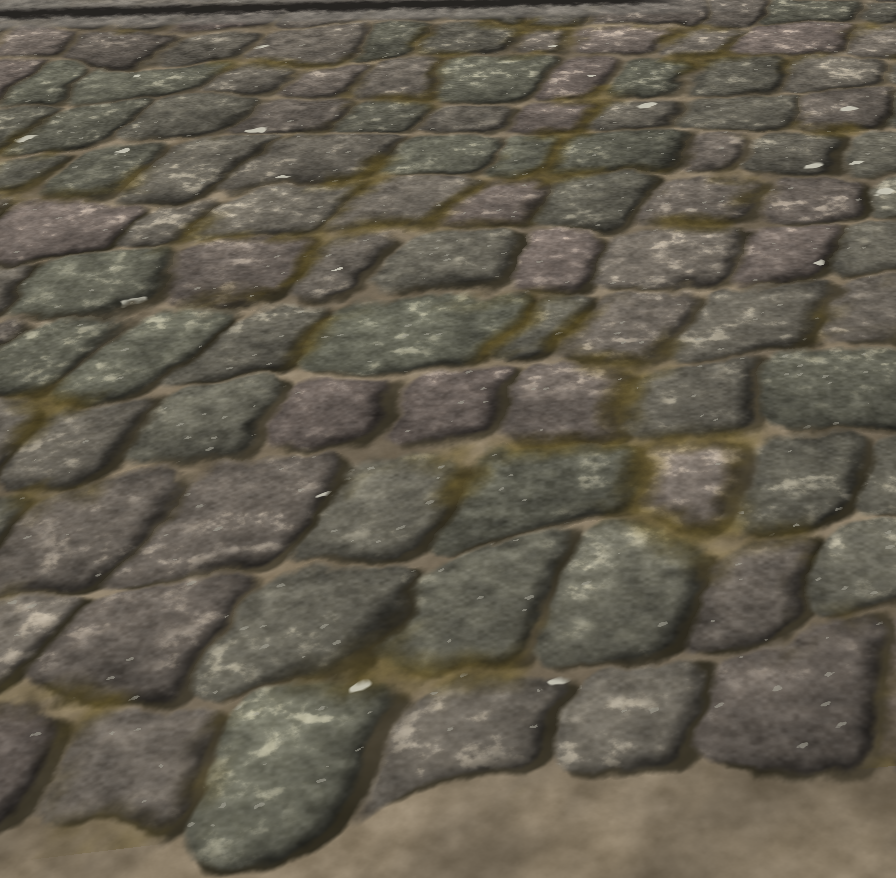
A Shadertoy shader for this texture:

```glsl
// Weathered cobblestone paving receding uphill, with sandy joints, moss and pale lichen.

float hash(vec2 p) {
    return fract(sin(dot(p, vec2(127.1, 311.7))) * 43758.5453);
}

float noise(vec2 p) {
    vec2 i = floor(p), f = fract(p);
    f = f * f * (3.0 - 2.0 * f);
    return mix(mix(hash(i), hash(i + vec2(1, 0)), f.x),
               mix(hash(i + vec2(0, 1)), hash(i + vec2(1, 1)), f.x), f.y);
}

float fbm(vec2 p) {
    float sum = 0.0, amp = 0.5;
    for (int i = 0; i < 5; i++) {
        sum += amp * noise(p);
        p = mat2(1.6, 1.2, -1.2, 1.6) * p + 3.7;
        amp *= 0.5;
    }
    return sum;
}

// Position of the joint to the left of stone k in a row
float joint(float k, float row) {
    return k + 0.5 * (hash(vec2(k, row)) - 0.5);
}

// Rounded stone: xy = position inside it (-1 to 1), z = signed distance, w = stone id
vec4 cobble(vec2 g) {
    float row = floor(g.y);
    if (row < 0.0) return vec4(0, 0, 1, 0);
    float x = g.x + 0.5 * hash(vec2(row, 4.0));
    float k = floor(x);
    if (x < joint(k, row)) k--;
    else if (x >= joint(k + 1.0, row)) k++;
    float a = joint(k, row), b = joint(k + 1.0, row), id = hash(vec2(k, row + 31.0));
    vec2 halfSize = vec2(b - a, 1.0) * 0.5;
    vec2 p = vec2(x, g.y) - vec2(a + b, 2.0 * row + 1.0) * 0.5;
    float gap = mix(0.02, 0.085, id * id), radius = 0.17;
    vec2 q = abs(p) - halfSize + gap + radius;
    float d = length(max(q, 0.0)) + min(max(q.x, q.y), 0.0) - radius;
    return vec4(p / halfSize, d, id);
}

// Scattered blobs, leaning with the slope
float spots(vec2 p, float density) {
    vec2 i = floor(p), f = fract(p) - 0.5;
    f -= 0.5 * (vec2(hash(i + 5.0), hash(i + 9.0)) - 0.5);
    f.x -= 0.5 * f.y;
    f += 0.12 * (vec2(noise(p * 9.0), noise(p * 9.0 + 40.0)) - 0.5);
    float size = mix(0.07, 0.19, hash(i + 17.0));
    return step(1.0 - density, hash(i)) * smoothstep(size, size * 0.65, length(f));
}

void mainImage(out vec4 fragColor, in vec2 fragCoord) {
    vec2 uv = fragCoord / iResolution.xy;
    float down = 1.0 - uv.y;

    // Perspective ground plane, vanishing beyond the upper right
    float w = down + 0.12 * (uv.x - 0.5) * down + 0.66;
    vec2 g = vec2((uv.x - 1.21) / w / 0.13, 13.5 / w - 8.52);
    vec2 surface = vec2(uv.x - 0.5 * uv.y, uv.y * 1.35) / w;

    // Uneven laying, then ragged edges
    vec2 wobble = vec2(noise(g * 0.8 + 7.0), noise(g * 0.9 + 23.0)) - 0.5;
    vec2 ragged = vec2(fbm(g * 3.5), fbm(g * 3.5 + 50.0)) - 0.48;
    vec2 laid = g + wobble * vec2(0.45, 0.55) + ragged * 0.22;
    vec4 stone = cobble(laid);
    float soft = 0.05 / w;
    float body = smoothstep(soft, -soft, stone.z);

    // Surface textures
    float broad = fbm(surface * 14.0);
    float grain = fbm(surface * 60.0 + 11.0);
    float fine = noise(surface * 230.0);

    // Sand in the joints and along the foot, with shadow from the stones
    vec3 sand = mix(vec3(0.43, 0.38, 0.30), vec3(0.68, 0.62, 0.53), 0.3 * broad + 0.75 * grain);
    sand *= mix(0.78, 1.0, smoothstep(0.3, 0.6, fbm(g * 1.3 + 60.0)));
    float caster = cobble(laid + vec2(-0.11, 0.045)).z;
    float shadow = smoothstep(soft, -soft, caster) * mix(0.5, 1.0, noise(g * 1.7 + 80.0));
    sand = mix(sand, vec3(0.13, 0.12, 0.08), shadow * smoothstep(0.5, 0.9, w) * 0.9);

    // Stone: tint per cobble, mottling, rounded shading lit from the upper left
    vec3 rock = mix(vec3(0.37, 0.37, 0.32), vec3(0.42, 0.38, 0.355), fract(stone.w * 7.3));
    rock *= 0.92 + 0.16 * fract(stone.w * 13.7);
    rock *= 0.5 + 0.45 * broad + 0.6 * grain;
    rock += 0.07 * (fine - 0.5);
    rock += vec3(0.17, 0.16, 0.14) * smoothstep(0.52, 0.75, grain) * smoothstep(0.4, 0.65, broad);
    rock *= 1.02 + 0.12 * stone.y - 0.09 * stone.x;
    float rim = smoothstep(-0.16, 0.0, stone.z);
    rock *= 1.0 - rim * (0.16 + 0.34 * smoothstep(-0.1, 0.9, stone.x - 0.5 * stone.y));
    vec3 col = mix(sand, rock, body);

    // Olive moss creeping out of the joints
    float moss = smoothstep(0.5, 0.72, fbm(g * 1.1 + 33.0)) * smoothstep(-0.2, 0.02, stone.z);
    col = mix(col, vec3(0.36, 0.31, 0.15) * (0.6 + 0.8 * grain), 0.65 * moss * step(0.0, g.y));

    // Pale lichen: rare patches and small specks
    col = mix(col, vec3(0.80, 0.79, 0.73), spots(surface * 13.0, 0.07) * body * 0.9);
    col = mix(col, vec3(0.62, 0.61, 0.56), spots(surface * 48.0 + 3.0, 0.13) * body * 0.6);

    // Kerb at the far edge: pale strip under a dark ledge
    float ledge = down + 0.024 * uv.x + 0.006 * (grain - 0.5);
    float kerb = smoothstep(0.036, 0.029, ledge) * smoothstep(0.88, 0.68, uv.x);
    col = mix(col, vec3(0.48, 0.46, 0.43) * (0.7 + 0.6 * grain), kerb * 0.8);
    float dark = smoothstep(0.024, 0.018, ledge) * smoothstep(0.008, 0.014, ledge);
    col = mix(col, vec3(0.15, 0.14, 0.13), dark * smoothstep(0.78, 0.70, uv.x));

    fragColor = vec4(clamp(col, 0.0, 1.0), 1.0);
}
```
